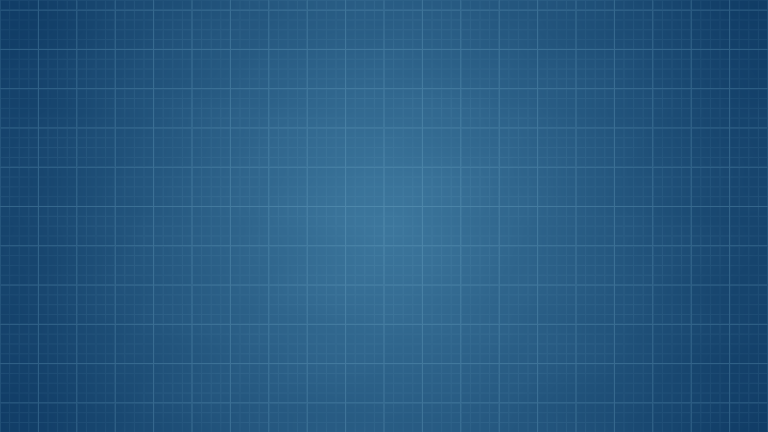
This pattern is drawn by a Shadertoy shader. Its source:

```glsl
const float TAU = 6.2831853;

// Share of a pixel covered by grid lines; spacing and width in canvas heights
vec2 lineCoverage(vec2 cell, vec2 spacing, float width) {
    float pixel = 1.0 / iResolution.y;
    vec2 d = abs(fract(cell + 0.5) - 0.5) * spacing;
    vec2 inner = max(d - 0.5 * pixel, vec2(-0.5 * width));
    vec2 outer = min(d + 0.5 * pixel, vec2(0.5 * width));
    return clamp((outer - inner) / pixel, 0.0, 1.0);
}

// Radial falloff whose slope levels out at the canvas edges
vec3 blueprintPaper(vec2 uv, float aspect) {
    vec2 offset = abs(uv - 0.5);
    vec2 nearEdge = max(offset - 0.42, 0.0);
    offset -= 6.25 * nearEdge * nearEdge;
    offset.x *= aspect;
    float radius = sqrt(dot(offset, offset) + 0.006);
    return vec3(0.250, 0.482, 0.630) - radius * vec3(0.195, 0.258, 0.242);
}

// Layered sines with whole periods, in -1..1
float mottle(vec2 uv) {
    float a = sin(TAU * (3.0 * uv.x + 2.0 * uv.y) + 2.0 * sin(TAU * 4.0 * uv.y));
    float b = sin(TAU * (7.0 * uv.x - 5.0 * uv.y) + 1.5 * sin(TAU * 6.0 * uv.x));
    return 0.6 * a + 0.4 * b;
}

void mainImage(out vec4 fragColor, in vec2 fragCoord) {
    vec2 uv = fragCoord / iResolution.xy;
    float aspect = iResolution.x / iResolution.y;
    vec2 repeats = vec2(20.0, 11.0);
    vec2 spacing = vec2(aspect, 1.0) / repeats;
    vec2 cell = uv * repeats - vec2(0.0, 0.742);

    vec3 color = blueprintPaper(uv, aspect);
    float wear = mottle(uv);
    color += 0.003 * wear;

    // Fine grid: four divisions per square, unevenly faded
    vec2 fine = lineCoverage(cell * 4.0, spacing / 4.0, 0.0022);
    float fineInk = max(fine.x, fine.y) * (0.085 + 0.025 * wear);

    // Main grid
    vec2 main2 = lineCoverage(cell, spacing, 0.0024);
    float mainInk = max(main2.x, main2.y) * 0.27;

    color = mix(color, vec3(0.50, 0.73, 0.84), max(fineInk, mainInk));
    fragColor = vec4(color, 1.0);
}
```
